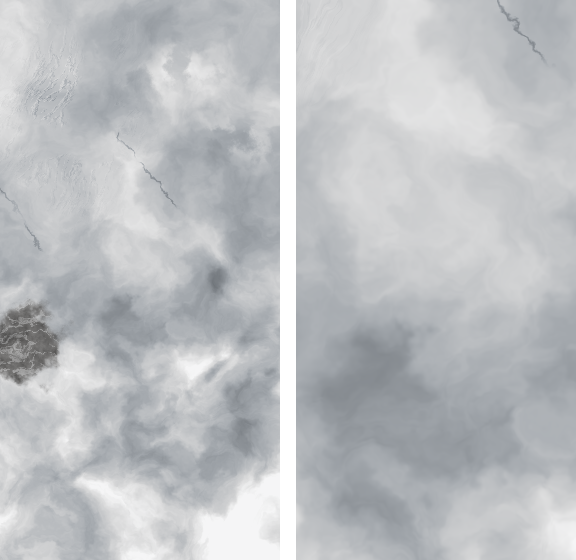
Left: the whole. Right: its middle third, enlarged.
Give the GLSL for this texture, as a WebGL 2 fragment shader.

```glsl
#version 300 es
precision highp float;
// Soft grey cloud cover over snowy ground, with a bare rock patch and thin cracks.

uniform vec2 u_resolution;
out vec4 fragColor;

const float BASE_TONE = 0.757;
const float CLOUD_SCALE = 4.2;
const float CLOUD_CONTRAST_LOW = 0.76;   // billows near the bottom
const float CLOUD_CONTRAST_HIGH = 0.38;  // thin haze near the top
const float WARP = 0.20;
const float DETAIL_GAIN = 0.53;
const float COOL_TINT = 0.019;
const float CREASE_DEPTH = 0.12;
const float CRACK_DEPTH = 0.17;
const float CRACK_WIDTH = 0.0022;
const float VALLEY_DEPTH = 0.15;
const vec2 ROCK_CENTRE = vec2(0.08, 0.77);
const vec2 ROCK_RADIUS = vec2(0.19, 0.145);
const vec3 ROCK_COLOR = vec3(0.33, 0.325, 0.32);
const vec3 ROCK_SNOW = vec3(0.66, 0.66, 0.66);

// Broad light and shade: centre x, centre y, radius, tone change
const int SHADE_COUNT = 12;
const vec4 SHADES[SHADE_COUNT] = vec4[](
  vec4(0.47, 1.88, 0.20, -0.12), vec4(0.20, 1.18, 0.30, 0.06),
  vec4(0.34, 0.95, 0.18, -0.10), vec4(0.90, 1.28, 0.22, -0.06),
  vec4(0.90, 0.42, 0.10, -0.22), vec4(0.76, 1.00, 0.07, -0.18),
  vec4(0.20, 0.48, 0.14, -0.08), vec4(0.62, 0.25, 0.17, -0.08),
  vec4(0.12, 0.04, 0.24, 0.17), vec4(0.90, 0.08, 0.18, 0.18),
  vec4(0.98, 1.02, 0.14, 0.15), vec4(0.42, 0.55, 0.24, 0.07));

float hash(vec2 cell) {
  return fract(sin(dot(cell, vec2(127.1, 311.7))) * 43758.5453);
}

float noise(vec2 p) {
  vec2 i = floor(p), f = fract(p);
  vec2 w = f * f * f * (f * (f * 6.0 - 15.0) + 10.0);
  return mix(mix(hash(i), hash(i + vec2(1, 0)), w.x),
             mix(hash(i + vec2(0, 1)), hash(i + vec2(1, 1)), w.x), w.y);
}

float fbm(vec2 p) {
  const mat2 turn = mat2(0.8, 0.6, -0.6, 0.8);
  float sum = 0.0, total = 0.0, amp = 0.5;
  for (int k = 0; k < 6; k++) {
    sum += amp * noise(p);
    total += amp;
    p = turn * p * 2.03 + 17.3;
    amp *= DETAIL_GAIN;
  }
  return sum / total;
}

float ridge(float n, float width) {
  return 1.0 - smoothstep(0.0, width, abs(n - 0.5));
}

float blob(vec2 p, vec2 centre, vec2 radius) {
  vec2 d = (p - centre) / radius;
  return exp(-dot(d, d));
}

float segment(vec2 p, vec2 a, vec2 b) {
  vec2 ab = b - a;
  return length(p - a - ab * clamp(dot(p - a, ab) / dot(ab, ab), 0.0, 1.0));
}

void main() {
  vec2 p = 2.0 * gl_FragCoord.xy / u_resolution.y;
  float pixel = 2.0 / u_resolution.y;
  float low = 1.0 - smoothstep(0.7, 1.4, p.y);

  // Cloud body
  vec2 bend = vec2(fbm(p * 4.0 + 4.7), fbm(p * 4.0 + 31.2)) - 0.5;
  vec2 q = p + WARP * bend;
  float cloud = fbm(q * CLOUD_SCALE + 0.5 * bend + 8.1) - 0.5;
  float tone = BASE_TONE + cloud * mix(CLOUD_CONTRAST_HIGH, CLOUD_CONTRAST_LOW, low);

  // Broad light and shade
  for (int k = 0; k < SHADE_COUNT; k++) {
    tone += SHADES[k].w * blob(q, SHADES[k].xy, vec2(SHADES[k].z));
  }
  float valley = segment(q, vec2(0.93, 0.93), vec2(0.66, 0.52)) / 0.04;
  tone -= VALLEY_DEPTH * exp(-valley * valley) * smoothstep(0.3, 0.6, fbm(p * 7.0));

  // Small bright puffs
  float puffArea = blob(q, vec2(0.64, 1.71), vec2(0.16, 0.09))
                 + blob(q, vec2(0.87, 1.47), vec2(0.13, 0.08));
  tone += 0.14 * puffArea * smoothstep(0.42, 0.64, fbm(p * 14.0 + 3.0));

  // Fine creases in the snow
  vec2 along = mat2(0.90, 0.44, -0.44, 0.90) * (p + 0.12 * bend);
  vec2 grain = along * vec2(52.0, 13.0);
  float crease = ridge(fbm(grain), 0.05) - 0.7 * ridge(fbm(grain + vec2(0.3, 0.1)), 0.06);
  float creaseArea = blob(q, vec2(0.25, 1.62), vec2(0.18, 0.26))
                   * smoothstep(0.38, 0.62, fbm(p * 6.0 + 12.0));
  tone -= CREASE_DEPTH * crease * creaseArea;

  // Thin cracks
  vec2 jag = p + 0.08 * (vec2(fbm(p * 15.0), fbm(p * 15.0 + 9.0)) - 0.5);
  float crack = min(segment(jag, vec2(-0.02, 1.37), vec2(0.18, 1.07)),
                    segment(jag, vec2(0.42, 1.52), vec2(0.62, 1.25)));
  float crackLine = 1.0 - smoothstep(0.0, CRACK_WIDTH + pixel, crack);
  tone -= CRACK_DEPTH * crackLine * smoothstep(0.2, 0.8, noise(p * 17.0));

  // Cool tint in the darker greys
  tone = clamp(tone, 0.38, 0.96);
  float cool = COOL_TINT * (1.0 - smoothstep(0.62, 0.88, tone));
  vec3 color = vec3(tone) + vec3(-cool, 0.001, cool + 0.003);

  // Bare rock with snow veins
  float rock = blob(q, ROCK_CENTRE, ROCK_RADIUS) + 0.8 * (fbm(p * 12.0 + 5.0) - 0.5);
  float veins = ridge(fbm(jag * vec2(11.0, 28.0) + 2.0 * bend), 0.09);
  vec3 ground = mix(ROCK_COLOR, ROCK_SNOW, 0.65 * veins);
  ground += 0.35 * (fbm(p * 34.0) - 0.5);
  color = mix(color, ground, 0.85 * smoothstep(0.40, 0.70, rock));

  fragColor = vec4(color, 1.0);
}
```
